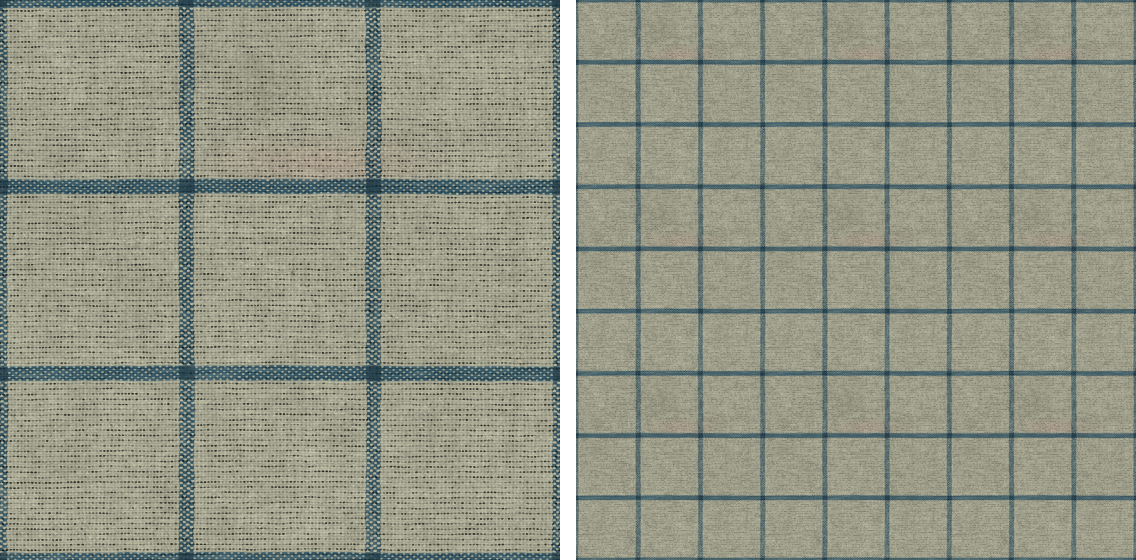
Left: one tile. Right: repeated 3 by 3.
A Shadertoy shader for this texture:

```glsl
// Worn linen cloth with a three by three windowpane check of blue yarn.
// A plain weave comes from a product of sines; gaps, slubs and stains are
// layered on top with noise that wraps, so the cloth tiles.

const float PI = 3.14159265;
const float REPEATS = 3.0;
const vec2 THREADS = vec2(156.0, 216.0);   // warp across, weft up
const float STRIPE_HALF = 0.0132;          // about two warp or three weft threads

const vec3 LINEN = vec3(0.68, 0.68, 0.595);
const vec3 BLUE = vec3(0.195, 0.34, 0.405);
const vec3 PINK = vec3(0.70, 0.62, 0.55);
const vec3 DIRT = vec3(0.25, 0.24, 0.17);

float hash(vec2 p) {
    vec3 q = fract(vec3(p.xyx) * 0.1031);
    q += dot(q, q.yzx + 33.33);
    return fract((q.x + q.y) * q.z);
}

// Value noise that wraps after the given number of cells
float wrapNoise(vec2 uv, vec2 cells) {
    vec2 g = uv * cells, i = floor(g), f = fract(g);
    f = f * f * (3.0 - 2.0 * f);
    vec2 a = mod(i, cells), b = mod(i + 1.0, cells);
    return mix(mix(hash(a), hash(vec2(b.x, a.y)), f.x),
               mix(hash(vec2(a.x, b.y)), hash(b), f.x), f.y);
}

// Cellular spots of random size; sparsity is the share of empty cells
float wrapSpots(vec2 uv, vec2 cells, vec2 radius, float sparsity) {
    vec2 g = uv * cells, i = floor(g);
    float spots = 0.0;
    for (int y = -1; y <= 1; y++)
    for (int x = -1; x <= 1; x++) {
        vec2 cell = i + vec2(x, y), id = mod(cell, cells);
        vec2 centre = cell + vec2(hash(id + 11.0), hash(id + 47.0));
        float size = 0.5 + 0.5 * hash(id + 83.0);
        float d = length((g - centre) / cells / (radius * size));
        spots = max(spots, step(sparsity, hash(id + 5.0)) * exp(-d * d));
    }
    return spots;
}

// Soft stain around a centre, measured across the wrapped edges
float stain(vec2 uv, vec2 centre, vec2 radius) {
    vec2 d = (fract(uv - centre + 0.5) - 0.5) / radius;
    return exp(-dot(d, d));
}

// Slow drift of the cloth by sines, and slight wander of its threads
vec2 drift(vec2 uv) {
    vec2 a = 2.0 * PI * uv;
    vec2 slow = vec2(sin(2.0 * a.y + 1.0), sin(a.x + 2.0) + 0.5 * sin(3.0 * a.x + a.y));
    vec2 wander = vec2(wrapNoise(uv, vec2(60.0, 40.0)), wrapNoise(uv, vec2(40.0, 60.0)));
    return 0.0006 * slow + (wander - 0.5) * vec2(0.45, 0.4) / THREADS;
}

// Coverage of the check's stripes along each axis
vec2 stripes(vec2 uv, float pixel) {
    vec2 d = abs(fract(uv * REPEATS + 0.5) - 0.5) / REPEATS;
    return 1.0 - smoothstep(STRIPE_HALF - pixel, STRIPE_HALF + pixel, d);
}

// Narrow dashes open at the thread corners, along every second weft
float gaps(vec2 g, float openness) {
    vec2 d = vec2(fract(g.x + 0.5) - 0.5, 2.0 * (fract(0.5 * g.y + 0.5) - 0.5));
    return openness * (1.0 - smoothstep(0.3, 1.2, length(d / vec2(0.46, 0.46))));
}

void mainImage(out vec4 fragColor, in vec2 fragCoord) {
    vec2 uv = fragCoord / iResolution.xy;
    float pixel = 0.7 / min(iResolution.x, iResolution.y);
    vec2 cloth = uv + drift(uv);
    vec2 g = cloth * THREADS;

    // Uneven yarn: each thread varies along its own length
    float warpTone = wrapNoise(cloth, vec2(THREADS.x, 18.0)) - 0.5;
    float weftTone = wrapNoise(cloth, vec2(20.0, THREADS.y)) - 0.5;
    float grain = wrapNoise(uv, vec2(256.0)) - 0.5;

    // Dyed yarn, faded in places
    vec2 stripe = stripes(cloth, pixel);
    vec2 dye = stripe * (0.97 - 0.4 * max(vec2(warpTone, weftTone), 0.0));
    vec3 warp = mix(LINEN, BLUE, dye.x) * (1.0 + 0.14 * warpTone);
    vec3 weft = mix(LINEN, BLUE, dye.y) * (1.0 + 0.14 * weftTone);

    // Plain weave; the dyed yarn is thicker and covers more
    vec2 wave = sin(PI * g);
    float bias = 0.1 + 0.45 * stripe.y - 0.25 * stripe.x + 0.5 * grain;
    float soft = 0.25 + 300.0 * pixel;
    float warpOnTop = smoothstep(-soft, soft, wave.x * wave.y - bias);
    vec3 color = mix(weft, warp, warpOnTop);
    vec2 roundness = 0.88 + 0.13 * abs(wave);
    color *= mix(roundness.y, roundness.x, warpOnTop);
    color *= 1.0 - 0.2 * stripe.x * stripe.y;

    // Gaps open and close along the rows
    float rowLooseness = wrapNoise(cloth, vec2(36.0, THREADS.y * 0.5));
    vec2 corner = mod(floor(g + vec2(0.5, 1.0)), THREADS);
    float pick = hash(vec2(corner.x, floor(corner.y * 0.5)));
    float openness = smoothstep(0.25, 1.15, 0.5 * rowLooseness + 0.7 * pick);
    color *= 1.0 - gaps(g, 0.12 + 0.6 * openness) * (1.0 - 0.4 * stripe.y);

    // Slubs, fine fuzz and broad mottling
    float slub = wrapSpots(cloth, vec2(22.0, 9.0), vec2(0.0018, 0.022), 0.72)
               + wrapSpots(cloth, vec2(9.0, 26.0), vec2(0.018, 0.0018), 0.75);
    float mottle = wrapNoise(uv, vec2(9.0, 6.0)) + wrapNoise(uv, vec2(23.0, 17.0)) - 1.0;
    color *= 1.0 + 0.07 * slub + 0.13 * grain + 0.035 * mottle;

    // Handling stains, a pale rubbed strip and rare specks
    color *= 1.0 - 0.04 * stain(uv, vec2(0.47, 0.85), vec2(0.07, 0.10));
    color *= 1.0 + 0.05 * stain(uv, vec2(0.56, 0.10), vec2(0.03, 0.14));
    float blush = stain(uv, vec2(0.57, 0.71), vec2(0.15, 0.035));
    color = mix(color, color * PINK / LINEN, 0.6 * blush);
    float speck = wrapSpots(uv, vec2(7.0), vec2(0.0025, 0.006), 0.95);
    color = mix(color, DIRT, 0.5 * speck);

    fragColor = vec4(color, 1.0);
}
```
